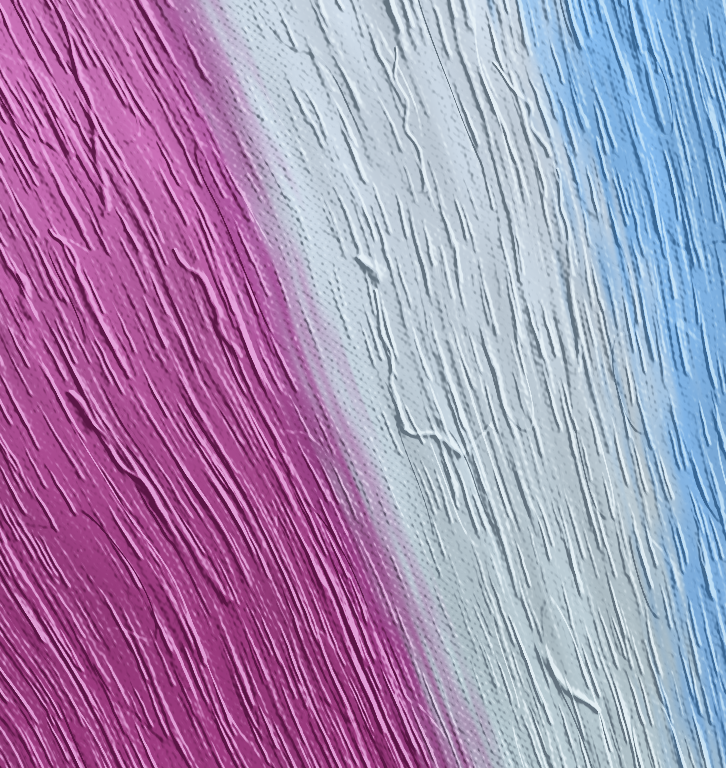
A WebGL 2 fragment shader for this texture:

```glsl
#version 300 es
precision highp float;

uniform vec2 u_resolution;
out vec4 outColor;

float hash(vec2 p) {
  vec3 q = fract(vec3(p.xyx) * 0.1031);
  q += dot(q, q.yzx + 33.33);
  return fract((q.x + q.y) * q.z);
}

float noise(vec2 p) {
  vec2 cell = floor(p), f = fract(p);
  vec2 u = f * f * (3.0 - 2.0 * f);
  float low = mix(hash(cell), hash(cell + vec2(1, 0)), u.x);
  float high = mix(hash(cell + vec2(0, 1)), hash(cell + vec2(1, 1)), u.x);
  return mix(low, high, u.y);
}

// Signed distance across the canvas from each colour border
float pinkBorder(vec2 p) { return p.x - 0.6 + 0.345 * p.y + 0.09 * p.y * (1.0 - p.y); }
float blueBorder(vec2 p) { return p.x - 0.915 + 0.13 * p.y + 0.085 * p.y * p.y; }

// x runs across the brush strokes, y along them
vec2 strokeSpace(vec2 p) {
  float lean = mix(0.52, 0.23, smoothstep(0.2, 0.85, p.x + 0.25 * (p.y - 0.5)));
  float wander = noise(p * vec2(4, 4)) * 0.028 + noise(p * vec2(20, 13)) * 0.004;
  return vec2(p.x + lean * (p.y - 0.5) + wander, p.y);
}

// Raised paint from a to b, thicker towards b
float ridge(vec2 p, vec2 a, vec2 b, float width) {
  vec2 d = b - a;
  float along = clamp(dot(p - a, d) / dot(d, d), 0.0, 1.0);
  float reach = length(p - a - d * along) / (width * mix(0.45, 1.0, along));
  return width * exp(-reach * reach);
}

// One short ridge per stretched cell, in several layers
float scatteredRidges(vec2 q) {
  float total = 0.0;
  for (int i = 0; i < 6; i++) {
    float layer = float(i);
    vec2 grid = q * vec2(17.0 + 6.0 * layer, 4.0 + 1.6 * layer) + layer * vec2(7.37, 3.61);
    grid.y += hash(vec2(floor(grid.x), layer)) * 5.0;
    vec2 id = floor(grid) + layer * 17.0, f = fract(grid);
    float tilt = (hash(id + 2.7) - 0.5) * 0.35 * (f.y - 0.5);
    float center = 0.3 + 0.4 * hash(id) + tilt + 0.07 * (noise(grid * vec2(0.5, 7)) - 0.5);
    float span = smoothstep(0.04, 0.15, f.y) * (1.0 - smoothstep(0.4, 0.95, f.y));
    float width = mix(0.035, 0.075, 1.0 - f.y) * (1.0 + 0.15 * layer);
    float reach = (f.x - center) / width;
    float strength = smoothstep(0.3, 1.0, hash(id + 5.3));
    total += span * strength * exp(-reach * reach);
  }
  return total;
}

// Large ridges and lumps where the brush lifted off
float heavyPaint(vec2 p) {
  p += 0.016 * (vec2(noise(p * 30.0), noise(p * 30.0 + 9.0)) - 0.5);
  float h = ridge(p, vec2(0.470, 0.668), vec2(0.490, 0.645), 0.009);
  h += ridge(p, vec2(0.488, 0.625), vec2(0.523, 0.447), 0.005);
  h += ridge(p, vec2(0.523, 0.443), vec2(0.600, 0.405), 0.006);
  h += ridge(p, vec2(0.640, 0.440), vec2(0.600, 0.405), 0.005);
  h += ridge(p, vec2(0.729, 0.780), vec2(0.755, 0.518), 0.004);
  h += ridge(p, vec2(0.645, 0.920), vec2(0.719, 0.805), 0.004);
  h += ridge(p, vec2(0.514, 0.935), vec2(0.553, 0.753), 0.004);
  h += ridge(p, vec2(0.780, 0.070), vec2(0.700, 0.147), 0.007);
  h += ridge(p, vec2(0.070, 0.707), vec2(0.143, 0.550), 0.005);
  h += ridge(p, vec2(0.098, 0.490), vec2(0.124, 0.450), 0.010);
  h += ridge(p, vec2(0.124, 0.450), vec2(0.300, 0.220), 0.006);
  h += ridge(p, vec2(0.090, 0.970), vec2(0.137, 0.730), 0.006);
  h += ridge(p, vec2(0.234, 0.675), vec2(0.310, 0.538), 0.005);
  return h + ridge(p, vec2(0.0, 0.675), vec2(0.045, 0.590), 0.007);
}

float weave(vec2 p) {
  return sin(dot(p, vec2(590, 110))) * sin(dot(p, vec2(-110, 590)));
}

float paintHeight(vec2 p) {
  vec2 q = strokeSpace(p);
  float offset = (pinkBorder(p) - 0.045) / 0.065;
  float load = 1.0 - 0.75 * exp(-offset * offset);
  float patches = mix(0.45, 1.3, smoothstep(0.3, 0.7, noise(q * vec2(13, 5) + 6.0)));
  float bristles = noise(q * vec2(210, 9)) * 0.0021 + noise(q * vec2(105, 6) + 8.0) * 0.0028;
  float sheets = smoothstep(0.48, 0.54, noise(q * vec2(26, 8) + 3.0)) * 0.0018;
  float crumbs = noise(p * vec2(230, 170)) * 0.0009 + noise(p * 90.0) * 0.0008;
  float body = bristles * patches + sheets + scatteredRidges(q) * 0.0032;
  return body * load + crumbs + heavyPaint(p) * 0.75 + weave(p) * mix(0.0006, 0.0002, load);
}

// Picks the tone of the three bands
vec3 bands(vec3 pink, vec3 white, vec3 blue, vec2 blend) {
  return mix(mix(pink, white, blend.x), blue, blend.y);
}

void main() {
  vec2 p = gl_FragCoord.xy / u_resolution.y;
  vec2 q = strokeSpace(p);

  // Slope of the paint towards the light
  float e = 0.001;
  float h = paintHeight(p);
  vec2 slope = vec2(paintHeight(p + vec2(e, 0)) - h, paintHeight(p + vec2(0, e)) - h) / e;
  float light = dot(slope, vec2(-0.8, -0.6));

  // Soft, streaky colour borders
  float streak = noise(q * vec2(110, 8)) - 0.5 + 0.6 * (noise(p * 14.0) - 0.5);
  vec2 blend = vec2(smoothstep(-0.05, 0.07, pinkBorder(p) + streak * 0.045),
                    smoothstep(-0.065, 0.07, blueBorder(p) + streak * 0.08));

  vec3 pink = mix(vec3(0.59, 0.22, 0.48), vec3(0.77, 0.43, 0.70), smoothstep(0.1, 0.95, p.y));
  pink = mix(pink, vec3(0.55, 0.23, 0.53), 0.5 * smoothstep(-0.1, 0.0, pinkBorder(p)));
  vec3 white = mix(vec3(0.69, 0.76, 0.79), vec3(0.78, 0.83, 0.88), smoothstep(0.0, 0.8, p.y));
  vec3 blue = mix(vec3(0.47, 0.65, 0.83), vec3(0.50, 0.71, 0.91), p.y);
  vec3 base = bands(pink, white, blue, blend);
  vec3 shade = bands(vec3(0.33, 0.07, 0.25), vec3(0.36, 0.42, 0.47), vec3(0.20, 0.38, 0.56), blend);
  vec3 gloss = bands(vec3(0.93, 0.69, 0.90), vec3(0.92, 0.96, 0.98), vec3(0.78, 0.90, 0.98), blend);

  base *= 0.94 + 0.12 * noise(q * vec2(30, 5) + 2.0);
  vec3 color = mix(base, shade, 0.92 * smoothstep(0.03, 0.75, -light));
  color = mix(color, gloss, 0.85 * smoothstep(0.05, 0.75, light));
  outColor = vec4(color, 1.0);
}
```
